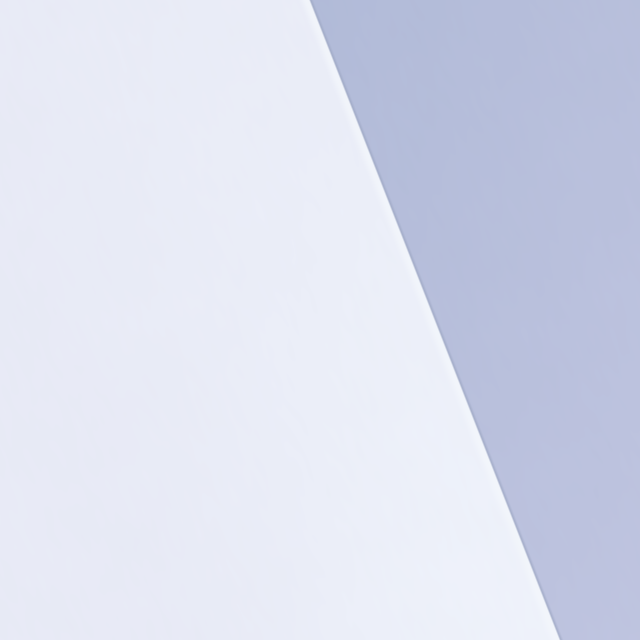
This background is drawn by a three.js fragment shader. Its source:

```glsl
// A pale sheet lies over a blue-grey ground, split by one steep slanted edge.
// A signed distance to that edge drives the tones, the bright rim and the thin
// shadow line; stretched gradient noise adds a barely visible brushed grain.

varying vec2 vUv;

vec2 hashGradient(vec2 cell) {
  vec2 h = vec2(dot(cell, vec2(127.1, 311.7)), dot(cell, vec2(269.5, 183.3)));
  return fract(sin(h) * 43758.5) * 2.0 - 1.0;
}

float gradientNoise(vec2 p) {
  vec2 i = floor(p);
  vec2 f = p - i;
  vec2 u = f * f * f * (f * (f * 6.0 - 15.0) + 10.0);
  float a = dot(hashGradient(i), f);
  float b = dot(hashGradient(i + vec2(1.0, 0.0)), f - vec2(1.0, 0.0));
  float c = dot(hashGradient(i + vec2(0.0, 1.0)), f - vec2(0.0, 1.0));
  float d = dot(hashGradient(i + vec2(1.0, 1.0)), f - vec2(1.0, 1.0));
  return mix(mix(a, b, u.x), mix(c, d, u.x), u.y);
}

void main() {
  // Edge from (0.875, 0) to (0.484, 1); negative distance is the pale sheet
  vec2 normal = normalize(vec2(1.0, 0.391));
  float across = dot(vUv - vec2(0.875, 0.0), normal);
  float along = dot(vUv, vec2(-normal.y, normal.x));

  // Pale sheet, lighter towards the lower end of the edge
  float glow = smoothstep(-0.6, 0.0, across) * (1.0 - 0.75 * vUv.y);
  vec3 sheet = mix(vec3(0.908, 0.918, 0.963), vec3(0.935, 0.949, 0.982), glow);
  float rim = smoothstep(-0.018, -0.004, across);
  sheet = mix(sheet, vec3(0.952, 0.965, 0.985), rim * 0.8);

  // Blue-grey ground, slightly warmer and lighter to the right and below
  float warmth = clamp(0.75 * (1.0 - vUv.y) + 0.9 * across, 0.0, 1.0);
  vec3 ground = mix(vec3(0.693, 0.730, 0.845), vec3(0.757, 0.775, 0.882), warmth);
  float shadow = 1.0 - smoothstep(0.0, 0.006, across);
  ground = mix(ground, vec3(0.61, 0.65, 0.76), shadow * 0.75);

  // Soft joint, then grain drawn out along the edge
  vec3 color = mix(sheet, ground, smoothstep(-0.0018, 0.0018, across));
  float grain = gradientNoise(vec2(across * 70.0, along * 22.0))
              + gradientNoise(vec2(across, along) * 9.0);
  gl_FragColor = vec4(color + 0.004 * grain, 1.0);
}
```
